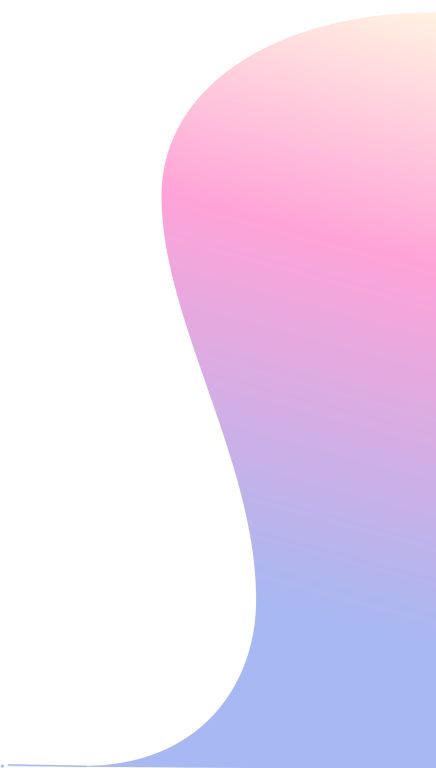
Write a Shadertoy shader that draws this background.

```glsl
// A white page with a flowing S-edged panel, shaded from cream through pink to blue.
#define CREAM vec3(1.0, 0.95, 0.885)
#define PINK vec3(1.0, 0.64, 0.845)
#define BLUE vec3(0.655, 0.722, 0.948)
#define PAGE vec3(1.0)
#define CANVAS_WIDTH 0.567
#define TILT 0.27
#define CREAM_LEVEL 1.138
#define PINK_LEVEL 0.807
#define BLUE_LEVEL 0.307

vec2 bezier(vec2 a, vec2 b, vec2 c, vec2 d, float t) {
    float s = 1.0 - t;
    return s * s * s * a + 3.0 * s * t * (s * b + t * c) + t * t * t * d;
}

vec2 bezierTangent(vec2 a, vec2 b, vec2 c, vec2 d, float t) {
    float s = 1.0 - t;
    return normalize(s * s * (b - a) + 2.0 * s * t * (c - b) + t * t * (d - c));
}

// Signed distance to a descending curve, positive on its panel side
float curveSide(vec2 p, vec2 a, vec2 b, vec2 c, vec2 d) {
    float low = 0.0, high = 1.0;
    for (int i = 0; i < 18; i++) {
        float middle = 0.5 * (low + high);
        if (bezier(a, b, c, d, middle).y > p.y) low = middle;
        else high = middle;
    }
    float t = 0.5 * (low + high);
    vec2 tangent = bezierTangent(a, b, c, d, t);
    vec2 offset = p - bezier(a, b, c, d, t);
    return tangent.x * offset.y - tangent.y * offset.x;
}

float panelSide(vec2 p) {
    vec2 crest = vec2(0.568, 0.984);
    vec2 shoulder = vec2(0.210, 0.745);
    vec2 waist = vec2(0.333, 0.219);
    vec2 foot = vec2(0.111, 0.003);
    if (p.y > shoulder.y)
        return curveSide(p, crest, vec2(0.352, crest.y), vec2(shoulder.x, 0.883), shoulder);
    if (p.y > waist.y)
        return curveSide(p, shoulder, vec2(shoulder.x, 0.583), vec2(waist.x, 0.401), waist);
    return curveSide(p, waist, vec2(waist.x, 0.102), vec2(0.254, foot.y), foot);
}

float segmentDistance(vec2 p, vec2 a, vec2 b) {
    vec2 along = b - a;
    return length(p - a - along * clamp(dot(p - a, along) / dot(along, along), 0.0, 1.0));
}

// Tilted three-colour gradient
vec3 panelColour(vec2 p) {
    float level = p.y + TILT * p.x;
    float warm = clamp((level - PINK_LEVEL) / (CREAM_LEVEL - PINK_LEVEL), 0.0, 1.0);
    float cool = clamp((PINK_LEVEL - level) / (PINK_LEVEL - BLUE_LEVEL), 0.0, 1.0);
    return mix(mix(PINK, CREAM, warm), BLUE, cool);
}

void mainImage(out vec4 fragColor, in vec2 fragCoord) {
    vec2 p = fragCoord / iResolution.xy * vec2(CANVAS_WIDTH, 1.0);
    float pixel = 1.0 / iResolution.y;

    // Panel with a slightly sloping lower edge
    float side = min(panelSide(p), p.y - 0.0025 * (1.0 - p.x / 0.31));

    // Thin tail and its end dot along the foot
    side = max(side, 0.001 - segmentDistance(p, vec2(0.011, 0.004), vec2(0.111, 0.0022)));
    side = max(side, 0.002 - length(p - vec2(0.003, 0.0025)));

    float cover = smoothstep(-0.7 * pixel, 0.7 * pixel, side);
    fragColor = vec4(mix(PAGE, panelColour(p), cover), 1.0);
}
```
